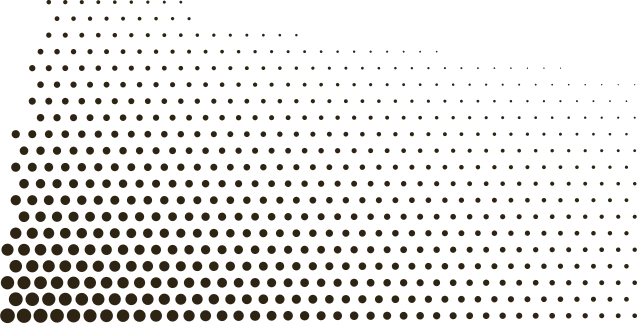
Give the GLSL for this background, as a Shadertoy shader.

```glsl
// Staggered halftone dots that shrink from the lower left towards the upper right.

const vec3 PAPER = vec3(1.0);
const vec3 INK = vec3(0.18, 0.14, 0.08);

const float ROWS = 19.63;         // grid cells per canvas height
const float WIDTH = 38.65;        // cells over which the dots fade to the right
const float FIRST_COLUMN = 0.455; // centre of the first dot in even rows
const float FADE_BEND = 0.25;     // faster shrinking near the left side

// Right ends of the top rows, in cells
const float TOP_START = 15.0;
const float TOP_ENDS[5] = float[5](34.4, 26.9, 18.4, 11.9, 11.4);

// Dot radius in cells, blended between the left and right sides of a row
float dotRadius(float x, float row) {
    float left = 0.448 - 0.0211 * row + 0.0003 * row * row;
    float right = 0.138 - 0.00055 * row * row;
    float u = x / WIDTH;
    u *= 1.0 + FADE_BEND * (1.0 - u);
    return max(mix(left, right, u), 0.02);
}

// Stepped left and right outline of the dot field
bool insideField(float x, float row) {
    float start = 0.7 * step(5.0, row) + step(12.0, row) + step(17.0, row);
    int top = clamp(int(row - TOP_START), 0, 4);
    float end = row < TOP_START ? WIDTH : TOP_ENDS[top];
    return x > start && x < end;
}

void mainImage(out vec4 fragColor, in vec2 fragCoord) {
    float pixel = ROWS / iResolution.y;
    vec2 p = fragCoord * pixel;

    // Nearest dot centre, with odd rows shifted by half a cell
    float row = floor(p.y);
    float shift = FIRST_COLUMN + 0.5 * mod(row, 2.0);
    vec2 centre = vec2(round(p.x - shift) + shift, row + 0.5);

    // Smooth disc; dots thinner than a pixel turn paler
    float radius = dotRadius(centre.x, row);
    float cover = clamp(0.5 + (radius - distance(p, centre)) / pixel, 0.0, 1.0);
    cover *= min(1.0, 2.0 * radius / pixel);
    if (!insideField(centre.x, row)) cover = 0.0;

    fragColor = vec4(mix(PAPER, INK, cover), 1.0);
}
```
